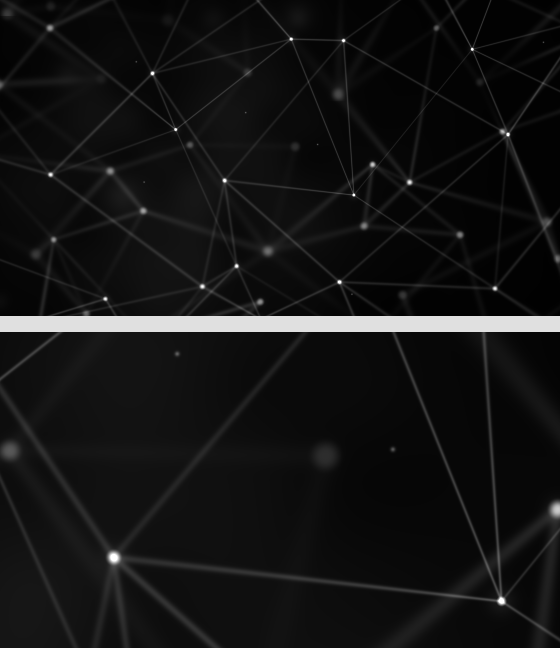
Top, the full canvas; bottom, a detail of the centre.
This background is drawn by a WebGL 2 fragment shader. Its source:

```glsl
#version 300 es
precision highp float;
// Dark plexus: nodes joined by thin lines, in and out of focus, over faint smoke.

uniform vec2 u_resolution;
out vec4 fragColor;

const float LINE_WIDTH = 0.0010;   // in canvas heights
const float LINE_BLUR = 0.017;     // extra width at full defocus

float hash(vec2 p) {
    return fract(sin(dot(p, vec2(127.1, 311.7))) * 43758.5453);
}

vec2 hash2(vec2 p) {
    return vec2(hash(p), hash(p + 17.3));
}

float valueNoise(vec2 p) {
    vec2 cell = floor(p);
    vec2 f = fract(p);
    f = f * f * (3.0 - 2.0 * f);
    float low = mix(hash(cell), hash(cell + vec2(1, 0)), f.x);
    float high = mix(hash(cell + vec2(0, 1)), hash(cell + vec2(1, 1)), f.x);
    return mix(low, high, f.y);
}

float softSpot(vec2 p, vec2 center, float radius) {
    vec2 d = (p - center) / radius;
    return exp(-dot(d, d));
}

// Jittered grid point; z is its defocus, least along the rising diagonal.
vec3 makeNode(vec2 cell, float size, float seed, vec2 defocusRange) {
    vec2 jitter = 0.5 + 0.95 * (hash2(cell + seed) - 0.5);
    vec2 pos = (cell + jitter) * size;
    float blur = mix(defocusRange.x, defocusRange.y, pow(hash(cell + seed + 41.7), 2.0));
    float offDiagonal = max(abs(pos.y - 0.56 * pos.x) - 0.2, 0.0);
    return vec3(pos, min(blur + 0.4 * offDiagonal, 1.0));
}

// Line whose width and brightness follow the defocus of its ends.
float linkLight(vec2 p, vec3 a, vec3 b, float pixel) {
    vec2 span = b.xy - a.xy;
    float along = clamp(dot(p - a.xy, span) / dot(span, span), 0.0, 1.0);
    float dist = length(p - a.xy - span * along);
    float width = LINE_WIDTH + LINE_BLUR * mix(a.z, b.z, along);
    float drawn = length(vec2(width, 0.45 * pixel));
    float strength = 0.5 * pow(LINE_WIDTH / width, 0.75) * width / drawn;
    return strength * exp(-dist * dist / (drawn * drawn));
}

float nodeLight(vec2 p, vec3 node, float pixel) {
    float radius = mix(0.0052, 0.027, node.z);
    float dist = length(p - node.xy);
    float disc = 1.0 - smoothstep(radius * 0.25, radius + 0.5 * pixel, dist);
    float halo = 0.07 * (1.0 - node.z) * softSpot(p, node.xy, 0.014);
    return disc * mix(0.08, 0.85, pow(1.0 - node.z, 3.0)) + halo;
}

// Nodes of the 3x3 cells around p, linked to a share of their neighbours.
float network(vec2 p, float size, float seed, vec2 defocusRange, float share, float pixel) {
    vec2 corner = floor(p / size) - 1.0;
    vec3 nodes[9];
    float light = 0.0;
    for (int i = 0; i < 9; i++) {
        nodes[i] = makeNode(corner + vec2(i % 3, i / 3), size, seed, defocusRange);
        light += nodeLight(p, nodes[i], pixel);
    }
    for (int i = 0; i < 9; i++) {
        ivec2 start = ivec2(i % 3, i / 3);
        for (int k = 0; k < 4; k++) {
            // Right, then the three neighbours above
            ivec2 end = start + (k == 0 ? ivec2(1, 0) : ivec2(k - 2, 1));
            if (end.x < 0 || end.x > 2 || end.y > 2) continue;
            float pick = hash(corner + vec2(start) + seed + 7.9 * float(k + 1));
            if (pick > share) continue;
            float fade = 0.3 + 0.7 * pick / share;
            light += fade * linkLight(p, nodes[i], nodes[end.y * 3 + end.x], pixel);
        }
    }
    return light;
}

// Clumpy smoke, dense left of the middle and thin to the right.
float smoke(vec2 p) {
    float noise = 0.65 * valueNoise(p * 4.0 + 2.0) + 0.35 * valueNoise(p * 8.5 + 7.7);
    float body = 0.085 * softSpot(p, vec2(0.5, 0.45), 0.44);
    body += 0.022 * softSpot(p, vec2(0.95, 0.4), 0.5);
    return 0.005 + (0.2 + 1.35 * noise) * body;
}

// Sparse tiny dots, at most one in each cell.
float specks(vec2 p, float size) {
    vec2 cell = floor(p / size);
    vec2 center = (cell + 0.1 + 0.8 * hash2(cell + 97.0)) * size;
    return 0.3 * step(0.6, hash(cell + 59.0)) * softSpot(p, center, 0.0025);
}

void main() {
    float pixel = 1.0 / u_resolution.y;
    vec2 p = gl_FragCoord.xy * pixel;

    // Sharp and blurred networks, dimmed in patches
    float presence = mix(0.3, 1.1, smoothstep(0.2, 0.7, valueNoise(p * 2.6 + 11.0)));
    float light = network(p, 0.35, 3.1, vec2(0.0, 0.4), 0.62, pixel);
    light += presence * network(p + 0.13, 0.27, 63.4, vec2(0.3, 1.0), 0.5, pixel);
    light += smoke(p) + specks(p, 0.3);

    // Large blurred discs on the left
    for (int i = 0; i < 6; i++) {
        vec2 center = hash2(vec2(i, 71)) * vec2(0.95, 1.0);
        light += 0.03 * softSpot(p, center, 0.028 + 0.004 * float(i));
    }

    fragColor = vec4(vec3(min(light, 1.0)), 1.0);
}
```
